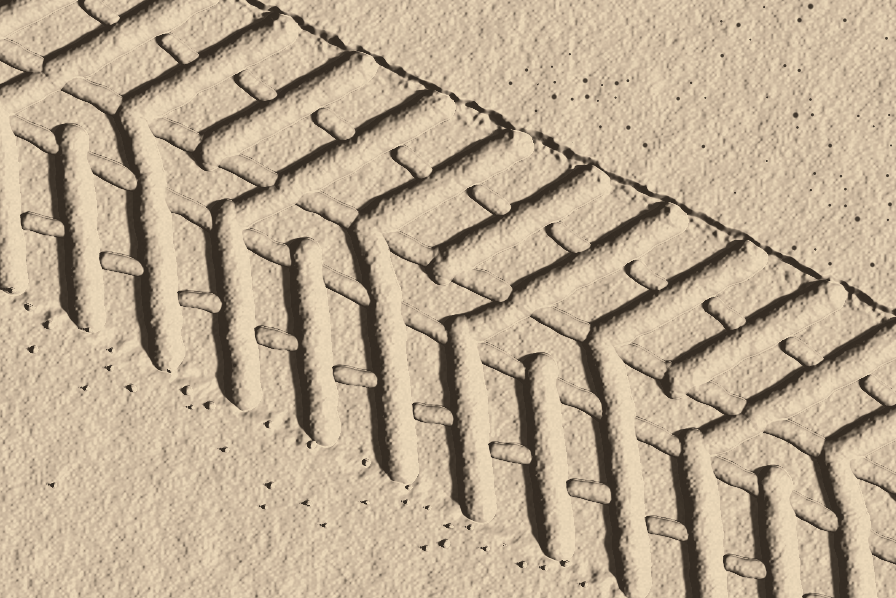
Give the GLSL for this pattern, as a WebGL 2 fragment shader.

```glsl
#version 300 es
precision highp float;
// Tyre tread pressed into dry sand: raised ribs lit low from the right.

#define UNITS 512.0               // design units per canvas height
#define PITCH vec2(66.8, 32.5)    // step from one rib to the next
#define HUB vec2(313.0, 194.0)    // a junction on the upper ridge
#define LIGHT vec3(0.76, 0.13, 0.64)
#define RIB 14.5                  // rib radius
#define WALL 13.0                 // height of the sand around the track
#define GRAIN 0.95
#define SHADE vec3(0.16, 0.13, 0.10)
#define SAND vec3(0.80, 0.72, 0.62)
#define BRIGHT vec3(0.91, 0.835, 0.715)

out vec4 fragColor;
uniform vec2 u_resolution;

float hash(vec2 p) {
  vec3 q = fract(p.xyx * 0.1031);
  q += dot(q, q.yzx + 33.33);
  return fract((q.x + q.y) * q.z);
}

float noise(vec2 p) {
  vec2 i = floor(p), f = fract(p);
  f = f * f * (3.0 - 2.0 * f);
  return mix(mix(hash(i), hash(i + vec2(1, 0)), f.x),
             mix(hash(i + vec2(0, 1)), hash(i + vec2(1, 1)), f.x), f.y);
}

// One randomly placed round spot per grid cell, 1 at its centre.
float scatter(vec2 p, float size, float density) {
  vec2 id = floor(p / size);
  vec2 mid = 0.3 + 0.4 * vec2(hash(id + 7.0), hash(id + 19.0));
  float radius = mix(0.09, 0.25, pow(hash(id + 31.0), 2.0));
  float spot = max(0.0, 1.0 - length(fract(p / size) - mid) / radius);
  return hash(id + 53.0) < density ? spot : 0.0;
}

float segment(vec2 p, vec2 a, vec2 b) {
  vec2 d = b - a;
  return length(p - a - d * clamp(dot(p - a, d) / dot(d, d), 0.0, 1.0));
}

// Round profile of a ridge at distance d from its spine.
float ridge(float d, float r) {
  return sqrt(max(r * r - d * d, 0.0));
}

// Repeats the plane by stride, in strips with normal n centred on c.
vec2 repeatStrip(vec2 p, vec2 c, vec2 stride, vec2 n) {
  return p - stride * round(dot(p - c, n) / dot(stride, n));
}

// Signed distance across the track, zero on the upper ridge.
float across(vec2 p) {
  vec2 t = normalize(PITCH);
  return dot(p - HUB, vec2(-t.y, t.x));
}

float relief(vec2 p) {
  p += 3.0 * (vec2(noise(p / 13.0), noise(p / 13.0 + 40.0)) - 0.5);
  float v = across(p), h = 0.0;
  vec2 q;

  // Ribs and cross stubs of the lower half
  vec2 lowN = vec2(155.0, -14.0);
  q = repeatStrip(p, vec2(336.0, 330.0), PITCH, lowN);
  h = max(h, ridge(segment(q, vec2(328, 251), vec2(343, 402)), RIB));
  q = repeatStrip(p, vec2(306.0, 323.0), PITCH, lowN);
  h = max(h, ridge(segment(q, vec2(291, 320), vec2(321, 326)), 7.5));

  // Ribs and cross stubs of the upper half
  vec2 highN = vec2(69.0, 130.0);
  q = repeatStrip(p, HUB, PITCH, highN);
  h = max(h, ridge(segment(q, HUB, vec2(441, 123)), RIB));
  q = repeatStrip(p, vec2(356.0, 142.0), PITCH, highN);
  h = max(h, ridge(segment(q, vec2(343, 132), vec2(369, 152)), 7.5));

  // Two long ridges, with the links and the hook between them
  h = max(h, ridge(v, 9.0));
  h = max(h, ridge(v - 53.0, 8.5));
  q = repeatStrip(p, vec2(380.0, 240.0), PITCH * 3.0, PITCH);
  h = max(h, ridge(segment(q, HUB, vec2(328, 251)), 13.5));
  h = max(h, ridge(segment(q, vec2(446, 261), vec2(395, 287)), 13.0));
  h = max(h, ridge(segment(q, vec2(373, 221), vec2(378, 234)), 9.5));

  // Surrounding sand: a sharp upper rim and a crumbling lower one
  float ragged = 9.0 * (noise(p / 9.0) - 0.5);
  float rim = 1.0 - smoothstep(-136.0, -129.0, v + 0.5 * ragged);
  float bank = smoothstep(172.0, 195.0, v + ragged);
  h = max(h, WALL * max(rim, 0.9 * bank));
  h += 5.0 * noise(p / 5.0) * smoothstep(18.0, 0.0, abs(v + 129.0));
  float debris = smoothstep(176.0, 190.0, v) * exp(-max(v - 190.0, 0.0) / 28.0);
  return h + 7.0 * sqrt(scatter(p, 17.0, 0.5 * debris));
}

float surface(vec2 p) {
  return relief(p) + GRAIN * (noise(p / 2.3) + 1.3 * noise(p / 6.0) + 2.5 * noise(p / 24.0));
}

void main() {
  vec2 p = UNITS * vec2(gl_FragCoord.x, u_resolution.y - gl_FragCoord.y) / u_resolution.y;
  vec3 light = normalize(LIGHT);

  // Slope of the sand
  vec2 e = vec2(1.2, 0.0);
  vec2 slope = vec2(surface(p + e) - surface(p - e), surface(p + e.yx) - surface(p - e.yx)) / (2.0 * e.x);
  float tone = max(dot(normalize(vec3(-slope, 1.0)), light), 0.0);

  // Cast shadow, marched toward the light
  float base = relief(p), cover = 0.0;
  vec2 dir = normalize(light.xy);
  for (int i = 1; i <= 11; i++) {
    float s = 2.2 * float(i);
    cover = max(cover, relief(p + dir * s) - base - 0.72 * s);
  }
  tone *= 1.0 - 0.93 * smoothstep(0.4, 3.2, cover);

  // Sand colour
  vec3 col = mix(SHADE, SAND, smoothstep(-0.12, 0.6, tone));
  col = mix(col, BRIGHT, smoothstep(0.54, 0.86, tone));
  col *= 0.97 + 0.06 * noise(p / 1.6);

  // Small dark holes in the upper sand, in two loose clusters
  vec2 a = (p - vec2(480, 88)) / 50.0, b = (p - vec2(712, 165)) / 60.0;
  float density = 0.07 + 0.4 * exp(-dot(a, a)) + 0.3 * exp(-dot(b, b));
  float hole = scatter(p, 13.0, density) * step(across(p), -142.0);
  col = mix(col, SHADE, 0.85 * smoothstep(0.0, 0.6, hole));
  fragColor = vec4(col, 1.0);
}
```
